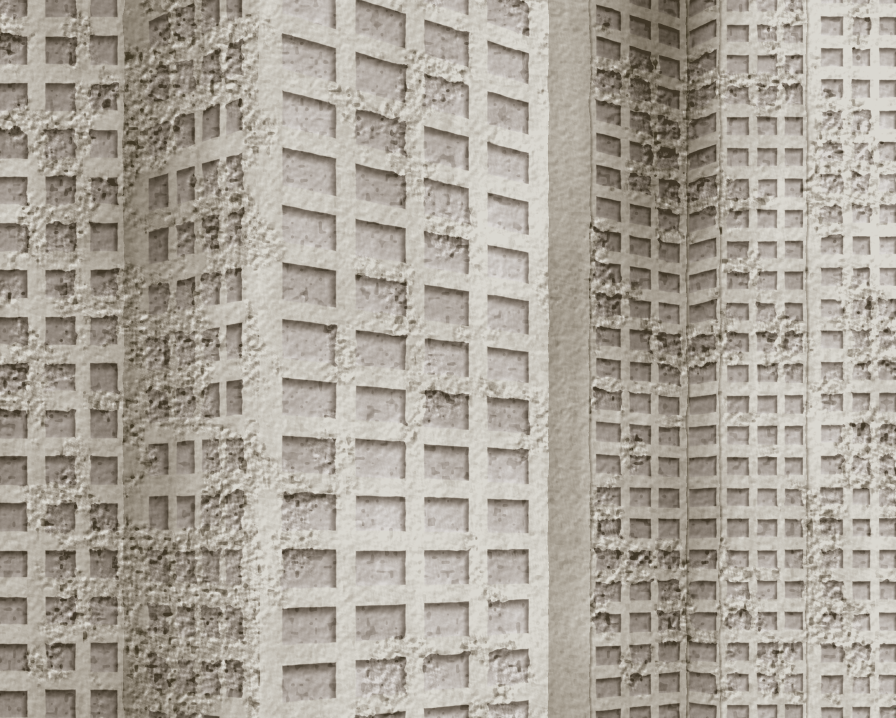
Write a Shadertoy shader that draws this texture.

```glsl
const int PANELS = 8;
// Per panel: left edge, first column start, last column end, column count
const vec4 SPAN[PANELS] = vec4[PANELS](
    vec4(-0.01, -0.015, 0.139, 3.0), vec4(0.138, 0.161, 0.274, 4.0),
    vec4(0.289, 0.303, 0.600, 4.0),  vec4(0.612, 0.612, 0.658, 1.0),
    vec4(0.658, 0.660, 0.762, 3.0),  vec4(0.766, 0.766, 0.802, 1.0),
    vec4(0.803, 0.806, 0.900, 3.0),  vec4(0.900, 0.911, 1.005, 3.0));
// Per panel: row pitch at left and right, recess width and height in its cell
const vec4 GRID[PANELS] = vec4[PANELS](
    vec4(0.0521, 0.0521, 0.63, 0.60), vec4(0.0580, 0.0640, 0.66, 0.60),
    vec4(0.0651, 0.0548, 0.73, 0.66), vec4(0.0548, 0.0548, -1.0, -1.0),
    vec4(0.0360, 0.0340, 0.72, 0.62), vec4(0.0340, 0.0350, 0.78, 0.60),
    vec4(0.0345, 0.0345, 0.72, 0.58), vec4(0.0350, 0.0350, 0.66, 0.58));
// Per panel: tone at left and right, recess brightness, wear
const vec4 FINISH[PANELS] = vec4[PANELS](
    vec4(0.92, 0.74, 0.68, 0.35), vec4(0.52, 0.96, 0.72, 0.72),
    vec4(0.99, 1.03, 0.86, 0.25), vec4(0.72, 0.80, 1.00, 0.05),
    vec4(0.84, 0.78, 0.66, 0.35), vec4(0.72, 0.88, 0.68, 0.35),
    vec4(0.95, 0.97, 0.78, 0.45), vec4(1.00, 1.06, 0.82, 0.50));

const vec3 SHADOW_COLOR = vec3(0.27, 0.24, 0.18);
const vec3 CONCRETE_COLOR = vec3(0.81, 0.80, 0.78);
const vec3 BROWN_TINT = vec3(0.006, -0.008, -0.015);
const vec3 FRAME_TINT = vec3(0.003, 0.001, -0.010);
const vec3 RECESS_TINT = vec3(0.003, -0.002, 0.004);
const float HORIZON = 0.1875;
const float FORESHORTEN = 0.15;
const float EDGE_SOFTNESS = 0.0008;
const float EDGE_WOBBLE = 0.005;
const float CHIP_SIZE = 0.010;
const float SHADOW_DEPTH = 0.11;
const float SHADOW_STRENGTH = 0.88;
const float SOOT_X = 0.735;
const float SOOT_WIDTH = 0.065;
const float SOOT_STRENGTH = 0.42;
const float RUBBLE_SCALE = 175.0;

float hash(vec2 p) {
    return fract(sin(dot(p, vec2(127.1, 311.7))) * 43758.5453);
}

float noise(vec2 p) {
    vec2 i = floor(p), f = fract(p);
    f = f * f * (3.0 - 2.0 * f);
    return mix(mix(hash(i), hash(i + vec2(1, 0)), f.x),
               mix(hash(i + vec2(0, 1)), hash(i + vec2(1, 1)), f.x), f.y);
}

float fbm(vec2 p) {
    float sum = 0.0, weight = 0.533;
    for (int i = 0; i < 4; i++) {
        sum += weight * noise(p);
        p = mat2(1.6, 1.2, -1.2, 1.6) * p + 7.3;
        weight *= 0.5;
    }
    return sum;
}

// 1 at the edge, fading to 0 over the given width
float nearEdge(float dist, float width) {
    return 1.0 - smoothstep(0.0, width, dist);
}

vec3 facade(vec2 p) {
    // Find the panel, with slightly ragged corners
    float raggedX = p.x + EDGE_WOBBLE * (fbm(p * 45.0) - 0.5);
    int id = 0;
    for (int i = 1; i < PANELS; i++) if (raggedX > SPAN[i].x) id = i;
    vec4 span = SPAN[id], grid = GRID[id], finish = FINISH[id];
    float right = id < PANELS - 1 ? SPAN[id + 1].x : 1.0;
    float across = clamp((raggedX - span.x) / (right - span.x), 0.0, 1.0);
    float wear = finish.w;

    // Cells, with rows converging on the horizon
    float pitch = mix(grid.x, grid.y, across);
    float u = (p.x - span.y) / (span.z - span.y);
    float inColumns = step(0.0, u) * step(u, 1.0);
    u -= FORESHORTEN * u * (1.0 - u);
    vec2 cell = vec2(u * span.w, (HORIZON - p.y) / pitch + 0.5 - 0.5 * grid.w);
    vec2 cellId = floor(cell) + float(id) * 37.0;
    vec2 size = vec2((span.z - span.y) / span.w, pitch);
    vec2 offset = (fract(cell) - 0.5) * size;
    vec2 halfSize = 0.5 * grid.zw * size;
    halfSize.x *= 0.92 + 0.16 * hash(vec2(cellId.x, 3.0));
    halfSize.y *= 0.93 + 0.12 * hash(cellId);

    // Broken patches, denser where worn and along some of the cross bars
    float patches = fbm(p * vec2(24.0, 17.0) + 4.0) + 0.35 * (wear - 0.5);
    float bar = smoothstep(0.8, 1.1, abs(offset.y) / abs(halfSize.y));
    float barId = floor(cell.y + 0.5);
    patches += 0.22 * bar * (hash(vec2(cellId.x, barId)) - 0.35);
    float chip = smoothstep(0.47, 0.62, patches) * min(1.0, 3.0 * wear);
    vec2 grainPos = p * RUBBLE_SCALE;
    float rubble = fbm(grainPos);
    float relief = rubble - fbm(grainPos + vec2(-0.35, 0.45));

    // Recess with ragged edges, partly filled by rubble
    vec2 box = abs(offset) - halfSize;
    float dist = max(box.x, box.y);
    dist += CHIP_SIZE * (fbm(p * 110.0) - 0.5) * (0.15 + chip);
    float recess = 1.0 - smoothstep(-EDGE_SOFTNESS, EDGE_SOFTNESS, dist);
    recess *= inColumns * (1.0 - 0.45 * chip * wear);

    // Shade: lintel shadow above, jamb shadow at right, lit sill below
    float depth = SHADOW_DEPTH * pitch;
    float lintel = nearEdge(offset.y + halfSize.y, depth * 2.0);
    float jamb = nearEdge(halfSize.x - offset.x, depth * 1.3);
    float sill = nearEdge(halfSize.y - offset.y, depth);
    float tone = mix(finish.x, finish.y, across);
    float inner = tone * finish.z + 0.12 * (hash(cellId + 5.0) - 0.5);
    inner += 0.10 * sill;
    float strength = SHADOW_STRENGTH * min(1.0, 1.65 - finish.z);
    inner *= 1.0 - strength * max(lintel, 0.75 * jamb);
    tone = mix(tone, inner, recess);

    // Weathering: grain, pits, streaks and soot
    tone += relief * (0.30 + 0.85 * chip) - 0.06 * chip;
    float pits = smoothstep(0.72, 0.86, noise(p * 190.0));
    tone -= pits * (0.08 + 0.10 * recess + 0.32 * chip);
    tone += 0.24 * (fbm(p * 9.0) - 0.5);
    tone += 0.10 * (noise(vec2(p.x * 70.0, p.y * 6.0)) - 0.5);
    float sootX = (p.x - SOOT_X) / SOOT_WIDTH;
    tone -= SOOT_STRENGTH * exp(-sootX * sootX) * smoothstep(0.30, 0.80, p.y);
    if (id > 3) tone -= 0.32 * nearEdge(raggedX - span.x, 0.004);

    tone = clamp(tone, -0.05, 1.08);
    vec3 color = mix(SHADOW_COLOR, CONCRETE_COLOR, tone);
    color += BROWN_TINT * max(0.0, 4.0 * tone * (1.0 - tone));
    return color + mix(FRAME_TINT, RECESS_TINT, recess);
}

void mainImage(out vec4 fragColor, in vec2 fragCoord) {
    // Four samples per pixel smooth the panel corners
    vec3 color = vec3(0.0);
    for (int i = 0; i < 4; i++) {
        vec2 shift = vec2(i % 2, i / 2) * 0.5 - 0.25;
        color += 0.25 * facade((fragCoord + shift) / iResolution.x);
    }
    fragColor = vec4(color, 1.0);
}
```
